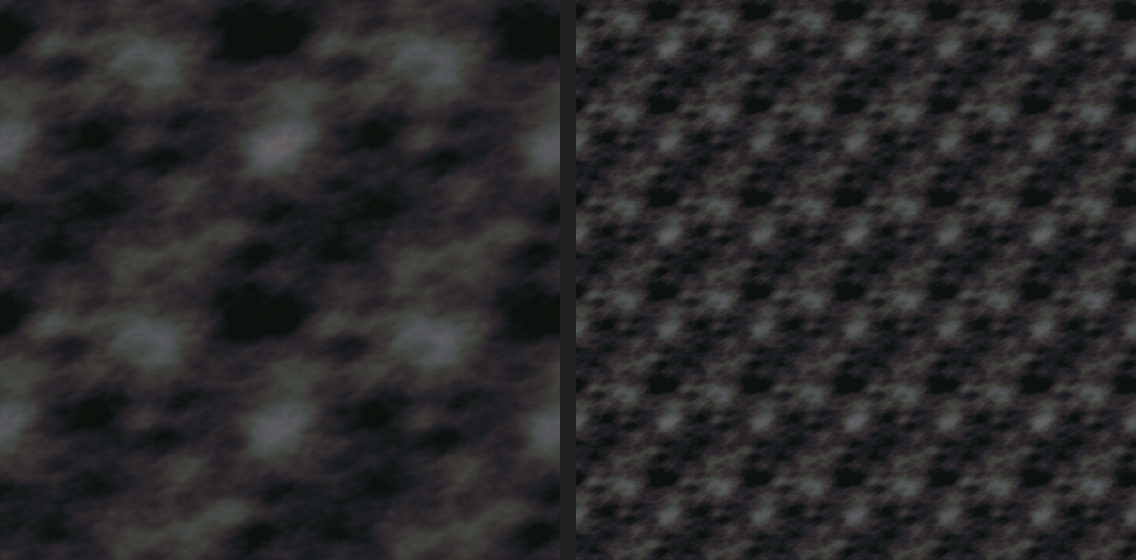
Left: one tile. Right: repeated 3 by 3.
Reproduce this texture procedurally as a WebGL 1 fragment shader.

```glsl
precision highp float;
// Dark smoky cloud or rock texture: soft light and dark masses, two repeats each way.

#define REPEATS 2.0
#define BASE_TONE 0.168
#define MASS_GAIN 1.0
#define DETAIL 0.25
#define WARP 0.10
#define VARIATION 0.07
#define GRAIN 0.012
#define TINT 0.010
#define TINT_PERIOD 0.21
#define TONE_RANGE vec2(0.055, 0.42)

uniform vec2 u_resolution;

float hash(vec2 p) {
  return fract(sin(dot(p, vec2(127.1, 311.7))) * 43758.5453);
}

// Lattice value, wrapped to a whole period
float lattice(vec2 i, float period, float seed) {
  return hash(floor(mod(i + 0.5, period)) + seed);
}

// Value noise in -0.5..0.5 that repeats once per unit of p
float noise(vec2 p, float period, float seed) {
  p *= period;
  vec2 i = floor(p);
  vec2 f = p - i;
  f = f * f * f * (f * (f * 6.0 - 15.0) + 10.0);
  float low = mix(lattice(i, period, seed),
                  lattice(i + vec2(1.0, 0.0), period, seed), f.x);
  float high = mix(lattice(i + vec2(0.0, 1.0), period, seed),
                   lattice(i + vec2(1.0, 1.0), period, seed), f.x);
  return mix(low, high, f.y) - 0.5;
}

// Layered noise; the whole-number shear slants the streaks and still tiles
float fbm(vec2 p, float period, float seed) {
  vec2 q = vec2(p.x + p.y, 2.0 * p.y - p.x);
  float sum = 0.0;
  float gain = 0.5;
  for (int k = 0; k < 5; k++) {
    sum += gain * noise(q, period, seed);
    gain *= 0.56;
    period *= 2.0;
    seed += 17.0;
  }
  return sum;
}

// Soft round mass on the wrapped cell
float mass(vec2 p, vec2 center, float radius) {
  vec2 d = fract(p - center + 0.5) - 0.5;
  return exp(-dot(d, d) / (radius * radius));
}

// Broad light and dark layout of one repeat
float layout(vec2 p) {
  // Light banks
  float t = 0.13 * mass(p, vec2(0.46, 0.81), 0.10);
  t += 0.14 * mass(p, vec2(0.57, 0.71), 0.13);
  t += 0.14 * mass(p, vec2(0.97, 0.41), 0.13);
  t += 0.06 * mass(p, vec2(0.06, 0.57), 0.16);
  t += 0.09 * mass(p, vec2(0.46, 0.07), 0.11);
  t += 0.09 * mass(p, vec2(0.71, 0.15), 0.13);
  t += 0.06 * mass(p, vec2(0.23, 0.91), 0.12);
  // Dark hollows
  t -= 0.12 * mass(p, vec2(0.36, 0.25), 0.12);
  t -= 0.10 * mass(p, vec2(0.25, 0.11), 0.09);
  t -= 0.11 * mass(p, vec2(0.99, 0.90), 0.11);
  t -= 0.09 * mass(p, vec2(0.82, 0.91), 0.15);
  t -= 0.07 * mass(p, vec2(0.34, 0.50), 0.14);
  t -= 0.06 * mass(p, vec2(0.66, 0.49), 0.13);
  t -= 0.07 * mass(p, vec2(0.02, 0.18), 0.15);
  return t;
}

// Grey whose cast drifts through blue, brown and olive with brightness
vec3 smokeColor(float tone) {
  vec3 peaks = vec3(0.19, 0.27, 0.12);
  return tone + TINT * cos(6.28318 * (tone - peaks) / TINT_PERIOD);
}

void main() {
  vec2 uv = gl_FragCoord.xy / u_resolution;
  vec2 cell = uv * REPEATS;

  // Ragged outlines for the masses
  vec2 bend = WARP * vec2(fbm(cell, 4.0, 3.0), fbm(cell, 4.0, 41.0));

  // Shared tone, fine streaks, then changes that differ per repeat
  float tone = BASE_TONE + MASS_GAIN * layout(cell + bend);
  tone += DETAIL * fbm(cell, 4.0, 11.0);
  tone += VARIATION * fbm(uv, 4.0, 71.0);
  tone = clamp(tone, TONE_RANGE.x, TONE_RANGE.y);

  // Faint coloured grain
  vec3 grain = vec3(noise(cell, 72.0, 5.0), noise(cell, 72.0, 23.0),
                    noise(cell, 72.0, 59.0));
  gl_FragColor = vec4(smokeColor(tone) + GRAIN * grain, 1.0);
}
```
